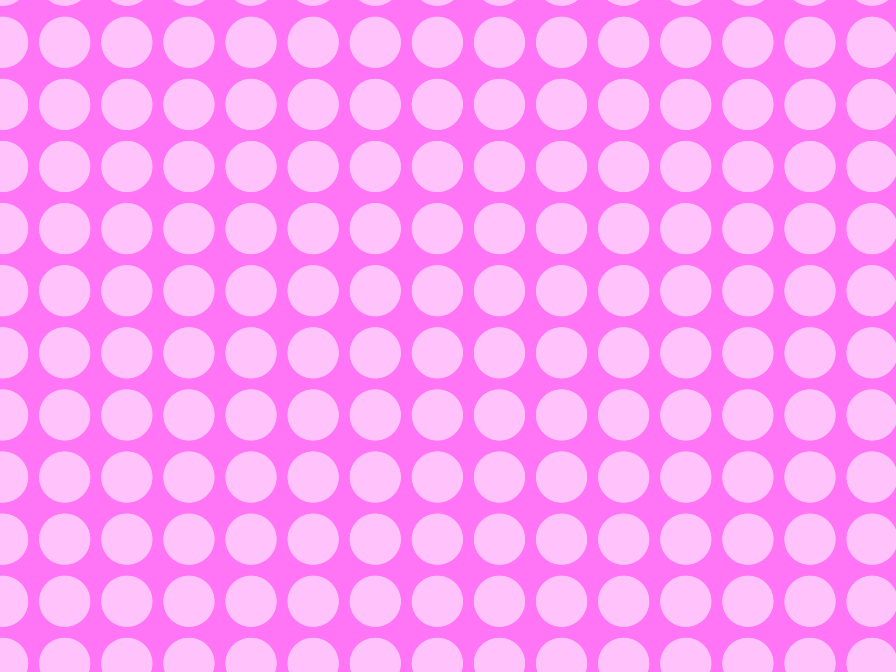
Write a Shadertoy shader that draws this pattern.

```glsl
// Polka dots: a square grid of pale pink discs on a vivid pink ground.
// The canvas is scaled to grid cells, each cell is folded onto its centre
// with fract, and a circle distance gives the smoothed disc edge.

const vec3 GROUND_PINK = vec3(1.0, 0.46, 0.96);
const vec3 DOT_PINK = vec3(1.0, 0.76, 0.98);

// Signed distance to the nearest disc, in cells; discs sit on whole numbers.
float dotDistance(vec2 grid, float radius) {
    vec2 local = fract(grid + 0.5) - 0.5;
    return length(local) - radius;
}

void mainImage(out vec4 fragColor, in vec2 fragCoord) {
    // Cells per canvas height, with the first dot centre set near the corner
    float cellsPerHeight = 10.82;
    vec2 grid = fragCoord / iResolution.y * cellsPerHeight - vec2(0.042, 0.139);

    // Edge blended over one pixel, measured in cells
    float pixel = cellsPerHeight / iResolution.y;
    float coverage = 1.0 - smoothstep(-0.5 * pixel, 0.5 * pixel, dotDistance(grid, 0.413));

    fragColor = vec4(mix(GROUND_PINK, DOT_PINK, coverage), 1.0);
}
```
